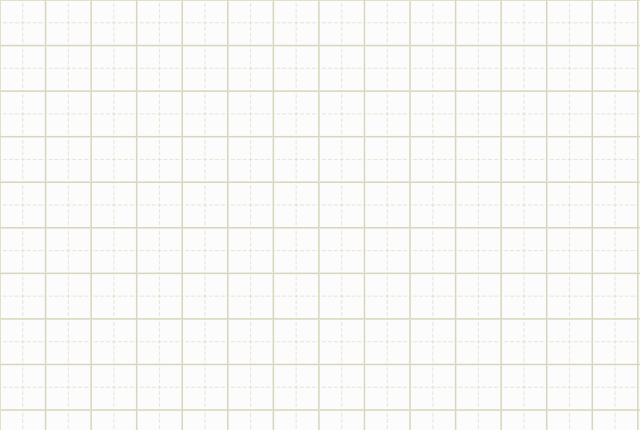
Write a Shadertoy shader that draws this pattern.

```glsl
// Pale squared practice paper: solid cell borders with dashed centre lines.

// Antialiased coverage of a band of the given half width at distance d.
float band(float d, float halfWidth, float pixel) {
    return clamp((halfWidth - d) / pixel + 0.5, 0.0, 1.0);
}

// Dashes along one axis, placed symmetrically about the cell centre.
float dashes(float along, float pixel) {
    float d = abs(along - 0.13 * round(along / 0.13));
    return band(d, 0.045, pixel);
}

void mainImage(out vec4 fragColor, in vec2 fragCoord) {
    // Cell units, with the first cell in the upper left corner
    float pixel = 9.438 / iResolution.y;
    vec2 grid = vec2(fragCoord.x, iResolution.y - fragCoord.y) * pixel;
    vec2 cell = fract(grid) - 0.5;
    vec2 toCentre = abs(cell);
    vec2 toBorder = 0.5 - toCentre;

    vec3 paper = vec3(0.99);
    vec3 ink = vec3(0.855, 0.84, 0.74);

    // Translucent dashed lines, darker where they cross
    float across = band(toCentre.y, 0.013, pixel) * dashes(cell.x, pixel);
    float down = band(toCentre.x, 0.013, pixel) * dashes(cell.y, pixel);
    vec3 color = mix(paper, ink, 0.55 * across);
    color = mix(color, ink, 0.55 * down);

    // Solid cell borders
    float border = band(min(toBorder.x, toBorder.y), 0.017, pixel);
    color = mix(color, ink, border);

    fragColor = vec4(color, 1.0);
}
```
